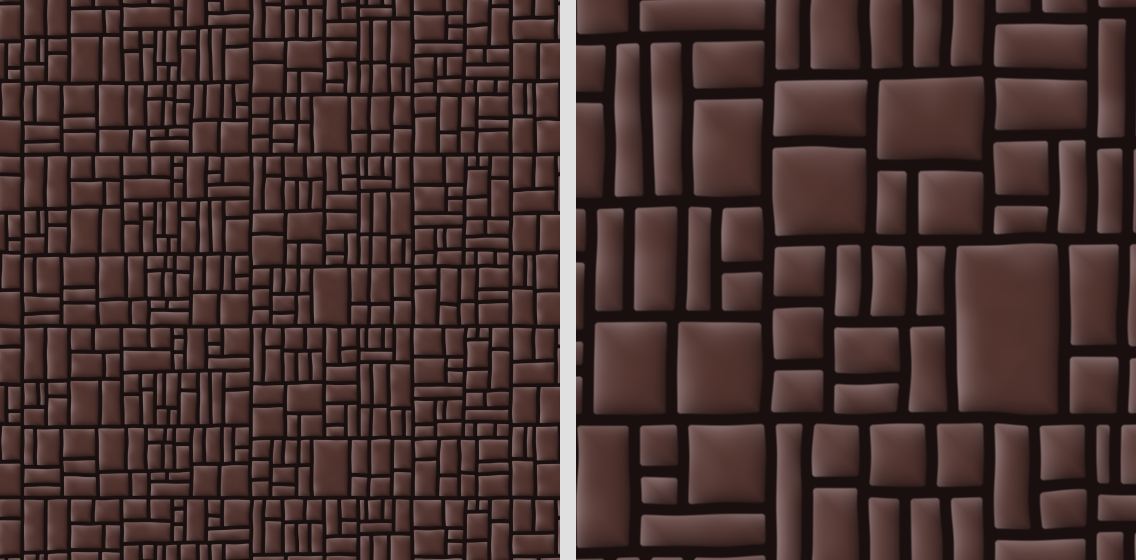
Left: the whole. Right: its middle third, enlarged.
Give the GLSL for this texture, as a WebGL 1 fragment shader.

```glsl
precision highp float;
// Brown wall of padded rectangular blocks, one repeat across and about 3.26 down.
// Each tile is cut into four columns and two bands, then split by hashed, slightly
// tilted cuts; blocks catch light at left and top and fall dark at right and bottom.
uniform vec2 u_resolution;

const vec2 ACROSS = vec2(1.0, 0.0);
const vec2 UPWARD = vec2(0.0, 1.0);
const vec2 TILE = vec2(1.0, 0.3066);

// Current block: corners, and gaps to its left, bottom, right and top edges
vec2 lo, hi;
vec4 gap;

float hash(vec2 p) {
  return fract(sin(dot(p, vec2(127.1, 311.7))) * 4375.85);
}

float noise(vec2 p) {
  vec2 i = floor(p), f = fract(p);
  f *= f * (3.0 - 2.0 * f);
  return mix(mix(hash(i), hash(i + ACROSS), f.x),
             mix(hash(i + UPWARD), hash(i + 1.0), f.x), f.y);
}

// Random value that is constant within the current block
float blockRandom(float salt) {
  return hash(lo * 1.3 + hi * 2.7 + salt);
}

// Keep the side of a tilted cut that holds p
void cut(vec2 p, vec2 axis, float at, float tilt) {
  float along = dot(p - 0.5 * (lo + hi), axis.yx);
  float off = dot(p, axis) - at - tilt * along;
  if (off > 0.0) {
    lo = mix(lo, vec2(at), axis);
    gap.xy = mix(gap.xy, vec2(off), axis);
  } else {
    hi = mix(hi, vec2(at), axis);
    gap.zw = mix(gap.zw, vec2(-off), axis);
  }
}

void findBlock(vec2 p) {
  lo = vec2(0.0);
  hi = TILE;
  gap = vec4(p, TILE - p);

  // Main columns and bands
  cut(p, ACROSS, 0.408, 0.008);
  if (lo.x > 0.0) cut(p, ACROSS, 0.697, -0.008);
  if (lo.x > 0.5) cut(p, ACROSS, 0.872, 0.005);
  cut(p, UPWARD, TILE.y * mix(0.34, 0.48, blockRandom(0.4)), 0.008);

  // Hashed splits until the block is small enough
  for (int i = 0; i < 9; i++) {
    vec2 size = hi - lo;
    float stopAt = blockRandom(1.1);
    vec2 axis = size.x * mix(0.5, 2.1, blockRandom(2.3)) > size.y ? ACROSS : UPWARD;
    if (size.x * size.y < mix(0.001, 0.0095, stopAt * stopAt)
        || dot(size, axis) < 0.042) break;
    float at = dot(mix(lo, hi, mix(0.32, 0.68, blockRandom(3.7))), axis);
    cut(p, axis, at, 0.045 * (blockRandom(5.9) - 0.5));
  }
}

void main() {
  vec2 p = gl_FragCoord.xy / u_resolution;
  float soft = max(0.0008, 0.7 / u_resolution.y);

  // Hand-cut wobble, different in every repeat
  vec2 wobble = vec2(noise(p * 38.0), noise(p * 38.0 + 71.0)) - 0.5;
  findBlock(mod(p + 0.0022 * wobble - vec2(0.04, 0.1107), TILE));

  // Block face with slightly rounded corners
  vec4 inset = max(gap - 0.0034, 0.0);
  vec2 nearest = min(gap.xy, gap.zw) - 0.0034;
  float inside = 0.002 - length(max(0.002 - nearest, 0.0));
  float face = smoothstep(-soft, soft, inside);

  // Uneven soft bevel
  float wear = noise(p * 55.0 + 19.0);
  float reach = mix(0.004, 0.0085, wear);
  float light = max(exp(-inset.x / reach), 0.9 * exp(-inset.w / reach));
  float shade = max(exp(-inset.z / 0.005), exp(-inset.y / 0.0055));

  vec3 clay = vec3(0.32, 0.20, 0.18) * (0.98 + 0.04 * noise(p * 90.0));
  vec3 color = mix(clay, vec3(0.12, 0.075, 0.07), 0.75 * shade);
  color = mix(color, vec3(0.58, 0.49, 0.49), light * mix(0.5, 0.95, wear));
  vec3 mortar = vec3(0.10, 0.06, 0.06);
  gl_FragColor = vec4(mix(mortar, color, face), 1.0);
}
```
